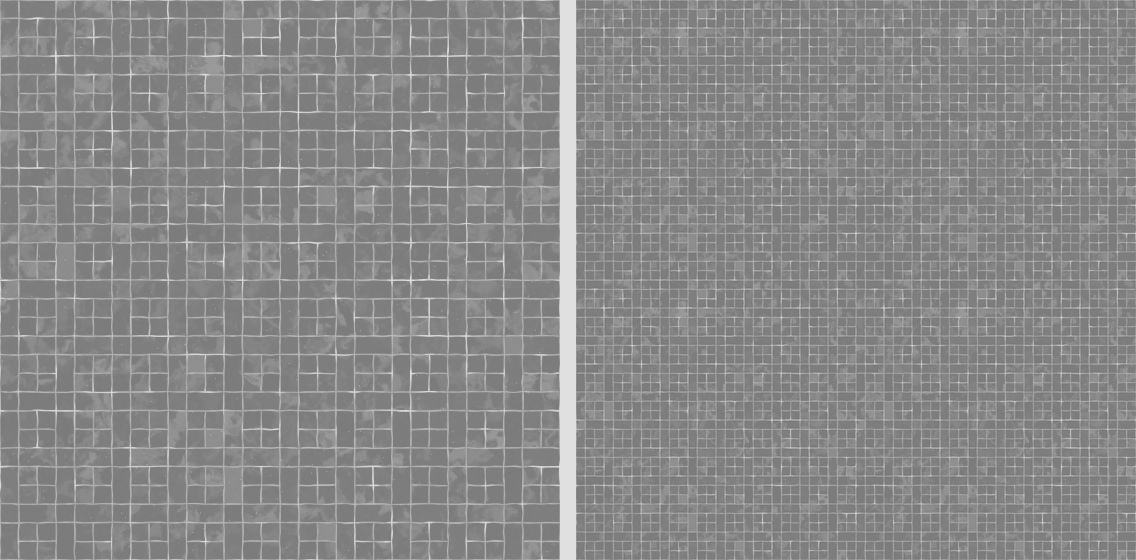
Left: one tile. Right: repeated 2 by 2.
A WebGL 1 fragment shader for this texture:

```glsl
precision highp float;

uniform vec2 u_resolution;

float hash(vec2 p) {
  vec3 q = fract(p.xyx * vec3(0.1031, 0.1030, 0.0973));
  q += dot(q, q.yzx + 33.33);
  return fract((q.x + q.y) * q.z);
}

// Value noise that wraps after a whole number of lattice steps.
float noise(vec2 p, float period) {
  vec2 i = floor(p);
  vec2 f = fract(p);
  f = f * f * (3.0 - 2.0 * f);
  vec2 a = mod(i, period);
  vec2 b = mod(i + 1.0, period);
  return mix(mix(hash(a), hash(vec2(b.x, a.y)), f.x),
             mix(hash(vec2(a.x, b.y)), hash(b), f.x), f.y);
}

float fbm(vec2 p, float period) {
  float sum = 0.0;
  float amplitude = 0.533;
  for (int i = 0; i < 4; i++) {
    sum += amplitude * noise(p, period);
    p *= 2.0;
    period *= 2.0;
    amplitude *= 0.5;
  }
  return sum;
}

// Cloudy marbling, cut from a different place for each tile.
float marbling(vec2 local, vec2 tile) {
  vec2 p = local * 1.1 + 200.0 * vec2(hash(tile + 3.7), hash(tile + 51.3));
  vec2 warp = vec2(fbm(p + 17.0, 512.0), fbm(p + 43.0, 512.0)) - 0.5;
  float cloud = smoothstep(0.47, 0.77, fbm(p + 2.2 * warp, 512.0));
  float strength = mix(0.15, 1.0, hash(tile + 9.1));
  float paleTile = 0.6 * step(0.985, hash(tile + 77.7));
  return max(cloud * strength, paleTile);
}

// Sparse pale flecks.
float flecks(vec2 p) {
  vec2 cell = mod(floor(p), 150.0);
  vec2 center = 0.3 + 0.4 * vec2(hash(cell + 5.3), hash(cell + 8.9));
  float fleck = 1.0 - smoothstep(0.08, 0.26, length(fract(p) - center));
  return fleck * step(0.985, hash(cell + 31.7));
}

void main() {
  // Ten repeats, each three units wide; the narrow row is at the top.
  vec2 p = gl_FragCoord.xy / u_resolution * 30.0 + vec2(0.0, 1.0);
  float pixel = 30.0 / min(u_resolution.x, u_resolution.y);

  // Hand-cut edges wander slightly.
  vec2 wobble = vec2(noise(p * 2.0, 60.0), noise(p * 2.0 + 23.0, 60.0)) - 0.5;
  p += 0.05 * wobble;

  // Narrow bands hold double-length tiles between single corner tiles.
  vec2 cell = floor(p);
  vec2 slot = mod(cell, 3.0);
  vec2 span = step(0.5, slot) * (1.0 - step(0.5, slot.yx));
  vec2 origin = cell - (slot - 1.0) * span;
  vec2 local = p - origin;
  vec2 tile = mod(origin, 30.0);

  // Tile surface
  float shade = 0.485 + 0.012 * hash(tile + 13.0);
  shade += 0.11 * marbling(local, tile);
  shade += 0.012 * (noise(p * 8.0, 240.0) - 0.5);
  shade += 0.12 * flecks(p * 5.0);

  // Grout, uneven in width and brightness
  vec2 edge = min(local, 1.0 + span - local);
  float width = 0.032 + 0.018 * noise(p * 3.0 + 11.0, 90.0);
  float grout = 1.0 - smoothstep(-0.6, 0.6, (min(edge.x, edge.y) - width) / pixel);
  float groutShade = 0.64 + 0.08 * noise(p * 4.0 + 7.0, 120.0);
  groutShade += 0.16 * smoothstep(0.68, 0.95, noise(p + 19.0, 30.0));

  gl_FragColor = vec4(vec3(mix(shade, groutShade, grout)), 1.0);
}
```
